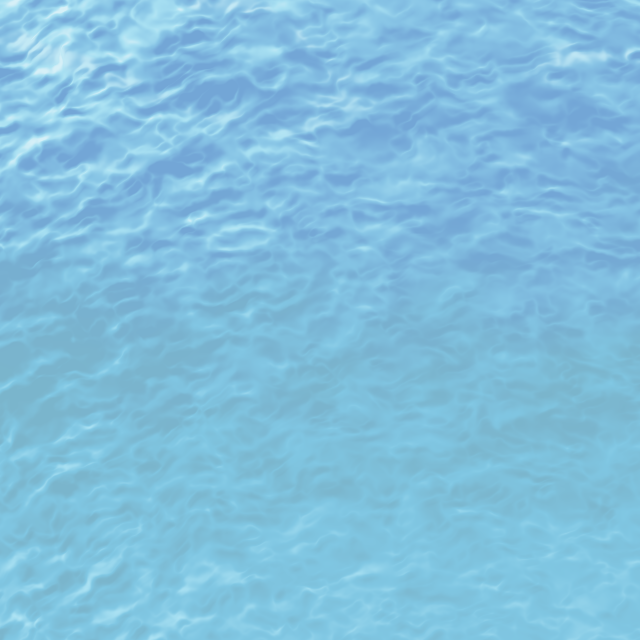
Give the GLSL for this texture, as a Shadertoy shader.

```glsl
float hash(vec2 cell) {
    vec3 q = fract(vec3(cell.xyx) * 0.1031);
    q += dot(q, q.yzx + 33.33);
    return fract((q.x + q.y) * q.z);
}

float noise(vec2 p) {
    vec2 i = floor(p), f = fract(p);
    f = f * f * f * (f * (f * 6.0 - 15.0) + 10.0);
    return mix(mix(hash(i), hash(i + vec2(1, 0)), f.x),
               mix(hash(i + vec2(0, 1)), hash(i + vec2(1, 1)), f.x), f.y);
}

float fbm(vec2 p) {
    float sum = 0.0, amp = 0.5;
    for (int i = 0; i < 4; i++) {
        sum += amp * noise(p);
        p = mat2(0.8, 0.6, -0.6, 0.8) * p * 2.03 + 17.3;
        amp *= 0.5;
    }
    return sum / 0.9375;
}

mat2 rotation(float angle) {
    float c = cos(angle), s = sin(angle);
    return mat2(c, -s, s, c);
}

// Soft-edged crest lines where the noise crosses its middle value
float ridge(vec2 p) {
    float n = 2.0 * noise(p) - 1.0;
    return 1.0 - sqrt(n * n + 0.02);
}

// Layers of slanted wavelets, each finer and turned a little
float ripples(vec2 uv) {
    vec2 bend = vec2(fbm(uv * 14.0 + 3.1), fbm(uv * 14.0 + 41.7)) - 0.5;
    vec2 p = uv + 0.035 * bend;
    float sum = 0.0, amp = 0.32, freq = 10.0;
    for (int i = 0; i < 4; i++) {
        float k = float(i);
        vec2 q = rotation(0.75 - 0.28 * mod(k, 3.0) - 0.25 * uv.x) * p;
        sum += amp * ridge(q * vec2(1.0, 2.0) * freq + 23.7 * k);
        freq *= 1.6;
        amp *= 0.88;
    }
    return sum / 1.07;
}

void mainImage(out vec4 fragColor, in vec2 fragCoord) {
    vec2 uv = fragCoord / iResolution.y;
    float height = smoothstep(0.15, 0.95, uv.y);
    float left = 1.0 - smoothstep(0.0, 0.75, uv.x);

    // Wave relief with lit upper slopes, calmer toward the lower right
    float relief = ripples(uv) - 0.62;
    float slope = relief + 0.62 - ripples(uv + vec2(-0.005, 0.009));
    float swell = fbm(rotation(0.3) * uv * vec2(4.0, 8.0) + 8.0) - 0.5;
    float strength = mix(0.62, 1.1, height) * mix(0.72, 1.2, left);
    float light = 0.37 + strength * (1.25 * relief + 0.75 * slope + 0.32 * swell);

    // Brighter water at the bottom and upper left, a dull band between
    light += 0.13 * (1.0 - smoothstep(0.0, 0.38, uv.y));
    light += 0.17 * left * smoothstep(0.45, 1.0, uv.y);
    light += 0.12 * smoothstep(0.84, 1.0, uv.y);
    light -= 0.08 * exp(-pow((uv.y - 0.36 - 0.1 * left) / 0.14, 2.0));
    light -= 0.07 * smoothstep(0.4, 0.9, uv.x) * exp(-pow((uv.y - 0.7) / 0.16, 2.0));

    // Grey teal troughs below, violet blue troughs above
    float blue = smoothstep(0.3, 0.8, uv.y + 0.25 * swell);
    vec3 trough = mix(vec3(0.48, 0.71, 0.80), vec3(0.45, 0.65, 0.84), blue);
    vec3 body = mix(vec3(0.50, 0.78, 0.89), vec3(0.53, 0.77, 0.90), blue);
    vec3 crest = vec3(0.66, 0.88, 0.95);
    vec3 color = mix(trough, body, smoothstep(0.02, 0.56, light));
    color = mix(color, crest, smoothstep(0.46, 0.86, light));

    // Pale foam on a few long crests near the top
    vec2 drift = rotation(-0.35) * uv + 0.05 * fbm(uv * 14.0);
    float streak = smoothstep(0.72, 0.86, ridge(drift * vec2(3.0, 7.0) + 5.0));
    float foam = streak * smoothstep(0.66, 0.98, uv.y) * smoothstep(0.38, 0.75, light);
    foam = max(0.6 * foam, smoothstep(0.78, 1.1, light));
    color = mix(color, vec3(0.84, 0.94, 0.97), foam);

    fragColor = vec4(color, 1.0);
}
```
